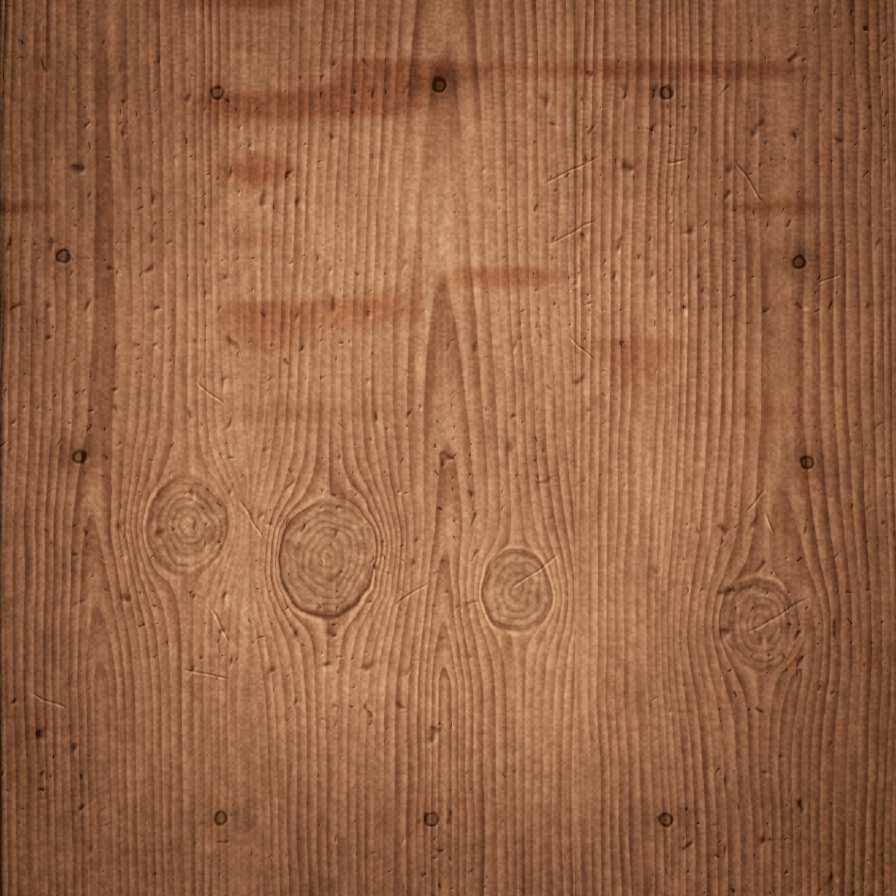
Reproduce this texture procedurally as a WebGL 2 fragment shader.

```glsl
#version 300 es
precision highp float;

uniform vec2 u_resolution;
out vec4 fragColor;

float hash(vec2 p) {
  return fract(sin(dot(p, vec2(127.1, 311.7))) * 43758.5453);
}

float noise(vec2 p) {
  vec2 i = floor(p), f = fract(p);
  f = f * f * (3.0 - 2.0 * f);
  return mix(mix(hash(i), hash(i + vec2(1, 0)), f.x),
             mix(hash(i + vec2(0, 1)), hash(i + vec2(1, 1)), f.x), f.y);
}

float fbm(vec2 p) {
  return 0.55 * noise(p) + 0.3 * noise(p * 2.1 + 7.3) + 0.15 * noise(p * 4.3 + 3.1);
}

float bell(float x, float width) {
  return exp(-x * x / (width * width));
}

float boardIndex(float x) {
  return step(0.279, x) + step(0.642, x);
}

vec2 knotCentre(float i) {
  return vec2(0.21 + 0.212 * i - 0.065 * sin(i * 1.047), 0.415 - 0.037 * i);
}

// Growth line: slow darkening, sharp edge, thin highlight after it
float growthLine(float phase, float soft) {
  float s = fract(phase);
  float dark = smoothstep(0.25, 0.9 - 0.3 * soft, s) * (1.0 - smoothstep(1.0 - soft, 1.0, s));
  return dark - 0.22 * smoothstep(0.0, 0.1, s) * (1.0 - smoothstep(0.1, 0.3, s));
}

// Small dents, shaded on the upper left and lit on the lower right
float dents(vec2 uv, float scale, float share) {
  vec2 g = uv * scale + 0.35 * vec2(noise(uv * scale * 3.0), noise(uv * scale * 3.0 + 40.0));
  vec2 cell = floor(g);
  float size = hash(cell + 5.7);
  vec2 q = fract(g) - 0.5 - 0.4 * (vec2(hash(cell + 1.3), hash(cell + 2.9)) - 0.5);
  q.x *= 1.0 + size;
  float r = mix(0.07, 0.16, size);
  float relief = dot(q, vec2(0.8, -1.0)) / r * 1.3 - 0.55;
  return step(1.0 - share, hash(cell)) * exp(-dot(q, q) / (r * r)) * relief;
}

float scratch(vec2 uv, float seed) {
  vec2 p = uv - vec2(hash(vec2(seed, 1.0)), 0.2 + 0.65 * hash(vec2(seed, 2.0)));
  float angle = 2.4 * (hash(vec2(seed, 3.0)) - 0.5);
  float reach = mix(0.012, 0.045, hash(vec2(seed, 4.0)));
  vec2 q = vec2(dot(p, vec2(cos(angle), sin(angle))), dot(p, vec2(-sin(angle), cos(angle))));
  q.y += 0.004 * (noise(uv * 60.0) - 0.5);
  float ends = 1.0 - smoothstep(reach * 0.6, reach, abs(q.x));
  return ends * (0.3 * bell(q.y + 0.001, 0.0013) - 0.35 * bell(q.y - 0.0013, 0.0013));
}

// Nail head in a shadowed hole, with a stain around it
float nail(vec2 uv, float i) {
  vec2 c = i < 6.0 ? vec2(0.24 + 0.25 * mod(i, 3.0), i < 3.0 ? 0.905 : 0.09)
                   : vec2(0.08 + 0.82 * mod(i, 2.0), i < 8.0 ? 0.49 : 0.715);
  c += 0.02 * (vec2(hash(vec2(i, 8.0)), hash(vec2(i, 9.0))) - 0.5);
  vec2 p = uv - c;
  float d = length(p) + 0.003 * (noise(uv * 150.0) - 0.5);
  float stain = 0.3 * hash(vec2(i, 6.0)) * bell(length(p * vec2(0.6, 1.0)), 0.022);
  float light = 0.25 * bell(d - 0.009, 0.002) * smoothstep(-0.002, 0.008, p.x - p.y);
  return light - stain - 0.6 * bell(d - 0.0065, 0.002) - 0.25 * bell(d, 0.006);
}

void main() {
  vec2 uv = gl_FragCoord.xy / u_resolution;
  float board = boardIndex(uv.x);
  float x = uv.x + 0.01 * (noise(uv * vec2(7.0, 3.0)) - 0.5) + 0.003 * (noise(uv * vec2(30.0, 14.0)) - 0.5);

  // Knots push the growth lines aside
  float inside = 0.0, knotTone = 0.0, rim = 0.0;
  for (float i = 0.0; i < 4.0; i++) {
    vec2 c = knotCentre(i);
    if (boardIndex(c.x) != board) continue;
    vec2 q = (uv - c) * vec2(1.0, 0.82);
    float r = 0.044 + 0.01 * sin(i * 2.0);
    float d = length(q) + 0.012 * (fbm(uv * 22.0 + i) - 0.5);
    x -= q.x * r * r / max(d * d, r * r) * exp(-6.0 * max(d - r, 0.0));
    float mask = 1.0 - smoothstep(r * 0.93, r, d);
    float rings = growthLine(d * 115.0 + 1.5 * fbm(uv * 35.0), 0.35);
    knotTone += mask * (-0.06 - 0.24 * rings + 0.5 * (fbm(uv * vec2(60.0, 90.0)) - 0.5));
    rim += (0.3 * bell(d - r - 0.004, 0.0025) - 0.5 * bell(d - r, 0.003)) * noise(uv * 18.0 + i);
    inside = max(inside, mask);
  }

  // Nested arches over each board's heart
  float top = board == 1.0 ? 1.0 : 0.53;
  float across = x - 0.115 - 0.38 * board;
  float rise = max(min(uv.y, top) - 0.24, 0.0);
  float radius = sqrt(across * across + 0.0038 * rise);
  float phase = 95.0 * radius + 1.6 * noise(vec2(radius * 28.0, uv.y * 0.6 + 9.0 * board));
  float lines = growthLine(phase, clamp(fwidth(phase) * 1.2, 0.1, 0.45));
  float strength = mix(0.3, 1.15, noise(vec2(floor(phase) * 0.73 + 17.0 * board, uv.y * 5.0)));
  strength *= mix(0.65, 1.15, fbm(uv * 5.0 + 3.0)) * mix(0.3, 1.0, smoothstep(0.004, 0.025, abs(uv.x - 0.274)));

  // Light falloff, weathering and fibres
  float falloff = smoothstep(0.16, 0.78, length((uv - vec2(0.5, 0.53)) * vec2(1.08, 1.0)));
  float tone = 0.89 - 0.72 * falloff;
  tone += 0.32 * (fbm(uv * vec2(5.0, 4.0) + 20.0) - 0.5);
  tone += 0.24 * (noise(uv * vec2(260.0, 22.0)) - 0.5) + 0.22 * (noise(uv * 330.0) - 0.5);
  tone += 0.14 * (noise(uv * vec2(120.0, 160.0)) - 0.5);
  float stain = smoothstep(0.72, 0.95, noise(uv * vec2(7.0, 26.0) + 11.0)) * smoothstep(0.35, 0.8, uv.y);
  tone -= 0.28 * stain;
  tone += mix(-0.44 * lines * strength, knotTone, inside) + rim;

  // Seams, dents, scratches and nails
  tone -= 0.45 * bell(uv.x - 0.642, 0.0016) * smoothstep(0.3, 0.95, uv.y);
  tone -= 0.1 * bell(uv.x - 0.279, 0.002) + 0.5 * bell(uv.x, 0.003);
  float wear = smoothstep(0.3, 0.65, fbm(uv * 6.0 + 31.0));
  tone += wear * (0.6 * dents(uv, 25.0, 0.4) + 0.55 * dents(uv + 0.37, 54.0, 0.32));
  for (float i = 0.0; i < 16.0; i++) tone += scratch(uv, i);
  for (float i = 0.0; i < 10.0; i++) tone += nail(uv, i);

  // Brown ramp, redder in the growth lines and stains
  float t = clamp(tone, -0.55, 1.15);
  vec3 wood = vec3(0.40, 0.25, 0.16) + t * vec3(0.39, 0.25, 0.17) + t * abs(t) * vec3(0.0, 0.10, 0.11);
  float red = clamp(0.5 * lines * strength * (1.0 - inside) + stain, 0.0, 1.0);
  fragColor = vec4(wood * mix(vec3(1.0), vec3(1.04, 0.95, 0.9), red), 1.0);
}
```
